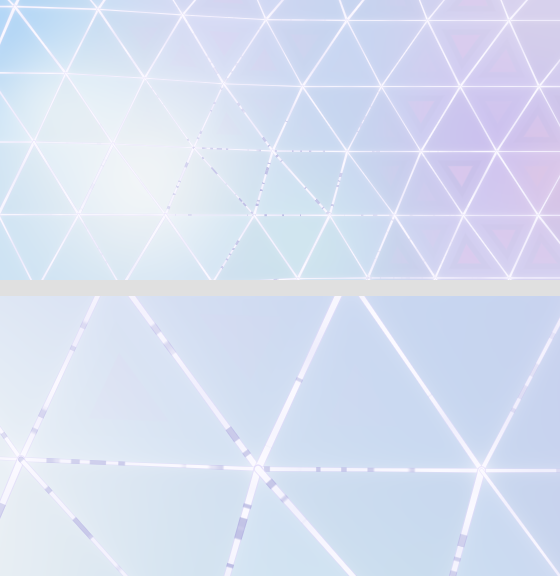
Top, the full canvas; bottom, a detail of the centre.
A WebGL 2 fragment shader for this background:

```glsl
#version 300 es
precision highp float;

uniform vec2 u_resolution;
out vec4 fragColor;

const vec3 WHITE = vec3(0.985, 0.98, 1.0);
const vec3 LILAC = vec3(0.88, 0.85, 0.98);
const vec3 FLECK = vec3(0.62, 0.63, 0.84);
const vec3 PINK = vec3(0.88, 0.79, 0.93);

float hash(vec2 p) {
    vec3 q = fract(vec3(p.xyx) * vec3(0.1031, 0.1030, 0.0973));
    q += dot(q, q.yzx + 33.33);
    return fract((q.x + q.y) * q.z);
}

float noise(float x, float seed) {
    float i = floor(x);
    return mix(hash(vec2(i, seed)), hash(vec2(i + 1.0, seed)), smoothstep(0.0, 1.0, x - i));
}

float blob(vec2 p, vec2 center, float radius) {
    vec2 d = (p - center) / radius;
    return exp(-dot(d, d));
}

// Soft colour wash behind the grid
vec3 wash(vec2 p) {
    vec3 c = mix(vec3(0.79, 0.88, 0.95), vec3(0.77, 0.835, 0.94), smoothstep(0.3, 1.2, p.x));
    c = mix(c, vec3(0.825, 0.815, 0.935), smoothstep(1.15, 1.75, p.x));
    c = mix(c, vec3(0.83, 0.835, 0.95), 0.85 * blob(p, vec2(0.75, 0.95), 0.36));
    c = mix(c, vec3(0.67, 0.82, 0.96), blob(p, vec2(0.02, 0.86), 0.30));
    c = mix(c, vec3(0.91, 0.95, 0.965), 0.8 * blob(p, vec2(0.22, 0.6), 0.24));
    c = mix(c, vec3(0.94, 0.955, 0.965), blob(p, vec2(0.52, 0.36), 0.40));
    c = mix(c, vec3(0.82, 0.91, 0.935), 0.8 * blob(p, vec2(1.08, 0.12), 0.28));
    c = mix(c, vec3(0.785, 0.745, 0.94), 0.85 * blob(p, vec2(1.82, 0.52), 0.32));
    c = mix(c, vec3(0.86, 0.77, 0.90), 0.8 * blob(p, vec2(2.02, 0.36), 0.22));
    return mix(c, vec3(0.85, 0.82, 0.92), 0.7 * blob(p, vec2(1.95, 1.0), 0.30));
}

// Lattice node for column u and row r, bent by a smooth bulge
vec2 node(float u, float r) {
    float bulge = min(8.0 * (r - 0.85) * (r - 0.85), 36.0) * exp(-pow((u - 2.9) / 1.7, 2.0));
    float x = 20.0 + 19.0 * r - 3.0 * r * r + (113.0 - 6.0 * r + 1.2 * r * r) * u + bulge;
    float sag = (19.0 + 3.0 * r - 3.0 * r * r) * smoothstep(0.0, 3.5, u);
    float y = 9.0 + 88.5 * r + 2.2 * r * r + sag;
    return vec2(x, 384.0 - y) / 384.0;
}

float sideDistance(vec2 p, vec2 a, vec2 b) {
    vec2 d = normalize(b - a);
    return dot(p - a, vec2(d.y, -d.x));
}

// Depth inside a clockwise triangle
float cellDepth(vec2 p, vec2 a, vec2 b, vec2 c) {
    return min(sideDistance(p, a, b), min(sideDistance(p, b, c), sideDistance(p, c, a)));
}

// Slight tone per cell, with a faint inset triangle in some
vec3 paintCell(vec3 color, vec2 p, float depth, vec2 id, float px) {
    float zone = max(smoothstep(1.3, 1.65, p.x), 0.6 * blob(p, vec2(0.82, 0.8), 0.28));
    float strength = zone * smoothstep(0.25, 0.9, hash(id + 40.0));
    float inset = smoothstep(-px, px, depth - 0.052);
    float frame = smoothstep(-px, px, depth - 0.032) * (1.0 - 0.5 * inset);
    color += 0.018 * (hash(id) - 0.5) * smoothstep(-px, px, depth);
    color = mix(color, color * 0.985, frame * strength);
    vec3 tint = mix(PINK, vec3(0.93, 0.77, 0.84), blob(p, vec2(1.93, 0.38), 0.12));
    return mix(color, tint, inset * strength * 0.6);
}

// Bright strut with lilac rim, glow and worn flecks
vec3 paintEdge(vec3 color, vec2 p, vec2 a, vec2 b, float bold, vec2 id, float px) {
    vec2 ab = b - a;
    float t = clamp(dot(p - a, ab) / dot(ab, ab), 0.0, 1.0);
    float d = length(p - a - ab * t);
    float seed = floor(hash(id) * 900.0);
    float ends = abs(t - 0.5) * 2.0;
    float width = 0.0033 * bold * mix(0.65, 1.25, hash(id + 17.0)) * mix(1.15, 0.85, p.x * 0.5);
    width *= mix(0.85, 1.1, ends);
    float rim = clamp((width * 1.35 - d) / px + 0.5, 0.0, 1.0);
    float core = clamp((width - d) / px + 0.5, 0.0, 1.0);
    float shine = mix(0.55, 1.0, max(ends * ends, noise(t * 5.0, seed)));
    color = mix(color, WHITE, 0.22 * exp(-d / 0.008));
    color = mix(color, LILAC, rim * 0.65);
    color = mix(color, WHITE, core * shine);
    float worn = blob(p, vec2(0.95, 0.28), 0.42) * smoothstep(0.72, 0.86, noise(t * 26.0, seed + 5.0));
    return mix(color, FLECK, 0.65 * worn * rim * step(0.45, hash(id + 71.0)));
}

void main() {
    vec2 p = gl_FragCoord.xy / u_resolution.y;
    float px = 1.0 / u_resolution.y;
    vec3 color = wash(p);

    // Each node owns two cells and three struts
    for (float r = -1.0; r < 5.0; r++) {
        for (float i = -1.0; i < 8.0; i++) {
            float u = i + 0.5 * mod(r, 2.0);
            vec2 id = vec2(i + 3.0, r + 3.0) * 7.0;
            vec2 here = node(u, r);
            vec2 right = node(u + 1.0, r);
            vec2 lowLeft = node(u - 0.5, r + 1.0);
            vec2 lowRight = node(u + 0.5, r + 1.0);
            color = paintCell(color, p, cellDepth(p, here, right, lowRight), id, px);
            color = paintCell(color, p, cellDepth(p, here, lowRight, lowLeft), id + 3.0, px);
            color = paintEdge(color, p, here, right, 0.65, id + 1.0, px);
            color = paintEdge(color, p, here, lowLeft, 1.0, id + 2.0, px);
            color = paintEdge(color, p, here, lowRight, 0.85, id + 4.0, px);
        }
    }
    fragColor = vec4(color, 1.0);
}
```
